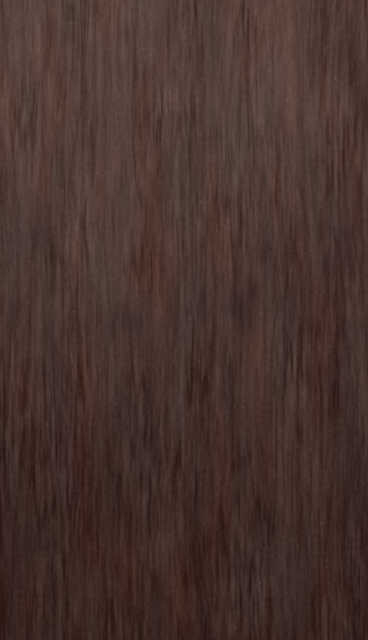
Give the GLSL for this texture, as a Shadertoy shader.

```glsl
#define DARK_WOOD vec3(0.170, 0.096, 0.080)
#define LIGHT_WOOD vec3(0.380, 0.295, 0.267)
#define RED_TINT vec3(0.017, -0.004, -0.010)
#define KNOT_COLOR vec3(0.185, 0.140, 0.145)
#define PORE_FREQ vec2(125.0, 9.0)
#define FIBER_FREQ vec2(225.0, 30.0)
#define STREAK_FREQ vec2(24.0, 2.6)
#define PATCH_FREQ vec2(8.5, 3.0)
#define PORE_DEPTH 0.30
#define FIBER_DEPTH 0.24
#define LINE_DEPTH 0.20
#define KNOT_COUNT 4

vec2 hash2(vec2 p) {
    vec3 q = fract(p.xyx * vec3(0.1031, 0.1030, 0.0973));
    q += dot(q, q.yzx + 33.33);
    return fract((q.xx + q.yz) * q.zy);
}

float cornerSlope(vec2 cell, vec2 offset) {
    float angle = 6.28318 * hash2(cell + 200.0).x;
    return dot(vec2(cos(angle), sin(angle)), offset);
}

// Gradient noise, about -0.7 to 0.7
float gradientNoise(vec2 p) {
    vec2 cell = floor(p), f = fract(p);
    vec2 w = f * f * f * (f * (f * 6.0 - 15.0) + 10.0);
    vec2 e = vec2(1.0, 0.0);
    float low = mix(cornerSlope(cell, f), cornerSlope(cell + e, f - e), w.x);
    float high = mix(cornerSlope(cell + e.yx, f - e.yx),
                     cornerSlope(cell + 1.0, f - 1.0), w.x);
    return mix(low, high, w.y);
}

// Soft smoky spots scattered across the middle of the board
float knots(vec2 p, float width) {
    float shade = 0.0;
    vec2 wobble = 0.03 * vec2(gradientNoise(p * 17.0), gradientNoise(p * 14.0 + 9.0));
    for (int i = 0; i < KNOT_COUNT; i++) {
        float k = float(i);
        vec2 center = vec2(width * fract(0.1 + 0.28 * k), 0.55 + 0.09 * cos(2.2 * k));
        vec2 d = (p + wobble - center) / vec2(0.027, 0.034);
        shade += (0.45 + 0.35 * hash2(vec2(k, 5.0)).x) * exp(-dot(d, d));
    }
    return min(shade, 1.0);
}

// Thin dark pore lines that break up along the grain
float poreLines(vec2 grain) {
    float crossing = abs(gradientNoise(grain * vec2(72.0, 5.0) + 151.0));
    float presence = gradientNoise(grain * vec2(45.0, 13.0) + 171.0);
    return (1.0 - smoothstep(0.03, 0.17, crossing)) * smoothstep(-0.2, 0.25, presence);
}

// Sparse pale dust
float specks(vec2 p) {
    vec2 g = p * 75.0, cell = floor(g);
    vec2 center = 0.25 + 0.5 * hash2(cell);
    float present = step(0.975, hash2(cell + 71.0).x);
    return present * (1.0 - smoothstep(0.03, 0.18, length(g - cell - center)));
}

void mainImage(out vec4 fragColor, in vec2 fragCoord) {
    vec2 p = fragCoord / iResolution.y;
    float width = iResolution.x / iResolution.y;

    // Grain runs nearly straight; only broad patches lean near the bottom
    vec2 grain = p;
    grain.x += 0.006 * gradientNoise(p * vec2(4.0, 3.0) + 3.0);
    vec2 leaning = grain;
    leaning.x += 0.25 * min(p.y - 0.5, 0.0);

    // Layers from broad patches down to fine fibers
    float patches = gradientNoise(leaning * PATCH_FREQ + 11.0);
    float streaks = gradientNoise(grain * STREAK_FREQ + 23.0);
    float bands = gradientNoise(grain * vec2(58.0, 5.0) + 31.0);
    float pores = gradientNoise(grain * PORE_FREQ + 47.0);
    float fibers = gradientNoise(grain * FIBER_FREQ + 61.0);
    float mottle = gradientNoise(p * vec2(190.0, 150.0));
    float strength = 0.95 + 0.8 * gradientNoise(grain * vec2(14.0, 5.0) + 83.0);

    // Light falls off from top to bottom and toward the edges
    float tone = 0.24 + 0.56 * smoothstep(-0.05, 1.05, p.y);
    tone -= 0.10 * smoothstep(0.65, 1.0, p.x / width) * p.y;
    tone -= 0.07 * (1.0 - smoothstep(0.0, 0.05, p.x));
    tone += 0.20 * patches + 0.15 * streaks + 0.16 * bands;
    tone += strength * (PORE_DEPTH * pores + FIBER_DEPTH * fibers);
    tone += 0.12 * mottle + LINE_DEPTH * (0.22 - strength * poreLines(grain));

    // Faint reddish strands, cooler in the dark patches
    float red = gradientNoise(grain * vec2(19.0, 4.5) + 101.0)
              + 0.6 * gradientNoise(grain * vec2(66.0, 9.0) + 131.0);
    vec3 color = mix(DARK_WOOD, LIGHT_WOOD, clamp(tone, 0.0, 1.15));
    color += RED_TINT * clamp(red * 1.6, -0.6, 1.0);
    color.b += 0.014 * smoothstep(0.05, 0.45, -patches) * (1.0 - p.y);

    vec3 knotColor = KNOT_COLOR + 0.05 * pores + 0.04 * fibers;
    color = mix(color, knotColor, 0.8 * knots(p, width));
    color += 0.06 * specks(p);
    fragColor = vec4(clamp(color, 0.0, 1.0), 1.0);
}
```
